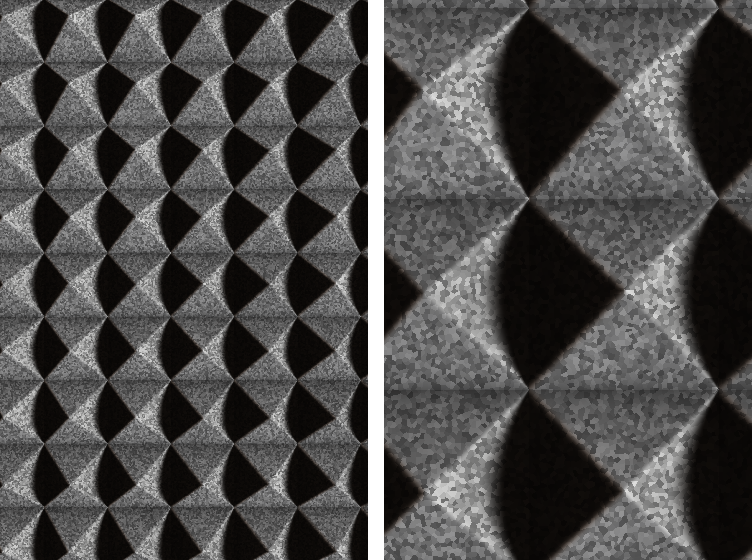
Left, the full canvas; right, a detail of the centre.
This texture is drawn by a Shadertoy shader. Its source:

```glsl
// Acoustic foam: a grid of grainy grey pyramids lit from the right, seen in slight perspective.

// Layout, in units of the canvas height
const vec2  PITCH = vec2(0.1130, 0.1135);   // size of one pyramid
const vec2  NODE = vec2(0.0794, 0.5482);    // one crossing of the valleys
const vec2  VIEW_CENTRE = vec2(0.367, 0.460);
const float PERSPECTIVE = 0.054;            // outward shift of the peaks
const float PEAK_JITTER = 0.025;

// Shadow thrown over the valley, in units of one pyramid
const float SHADOW_CORE = 0.125;
const float SHADOW_END = 0.275;

// Surface
const float GRAIN_CELLS = 340.0;            // foam pores per canvas height
const float GRAIN_AMOUNT = 0.62;
const float TONE_JITTER = 0.07;
const float RIDGE_WIDTH = 0.055;

const vec3 SHADOW = vec3(0.047, 0.037, 0.030);
const vec3 UPPER_FACE = vec3(0.390, 0.388, 0.388);
const vec3 LOWER_FACE = vec3(0.440, 0.440, 0.442);
const vec3 LIT_FACE = vec3(0.635, 0.635, 0.632);
const vec3 RIDGE_BROWN = vec3(0.330, 0.285, 0.255);

vec2 hash2(vec2 p) {
    vec3 q = fract(p.xyx * vec3(0.1031, 0.1030, 0.0973));
    q += dot(q, q.yzx + 33.33);
    return fract((q.xx + q.yz) * q.zy);
}

// Cellular noise: random value of the nearest pore
float poreNoise(vec2 p) {
    vec2 cell = floor(p);
    float nearest = 9.0, value = 0.0;
    for (int y = -1; y <= 1; y++)
    for (int x = -1; x <= 1; x++) {
        vec2 id = cell + vec2(x, y);
        vec2 offset = id + hash2(id) - p;
        float d = dot(offset, offset);
        if (d < nearest) {
            nearest = d;
            value = hash2(id + 71.7).x;
        }
    }
    return value;
}

// Broad unevenness of the foam
float mottle(vec2 p) {
    return sin(p.x * 31.0 + 2.0 * sin(p.y * 17.0)) * sin(p.y * 27.0 + sin(p.x * 43.0));
}

void mainImage(out vec4 fragColor, in vec2 fragCoord) {
    vec2 p = fragCoord / iResolution.y;
    vec2 grid = (p - NODE) / PITCH;
    vec2 id = floor(grid);
    vec2 u = fract(grid) - 0.5;
    vec2 rnd = hash2(id + 40.0);

    // Peak position inside the cell
    vec2 centre = NODE + (id + 0.5) * PITCH;
    vec2 peak = (centre - VIEW_CENTRE) * PERSPECTIVE / PITCH + (rnd - 0.5) * PEAK_JITTER;

    // Height of the four face planes: 0 in the valley, 1 at the peak
    vec2 low = (0.5 + u) / (0.5 + peak);    // left, lower
    vec2 high = (0.5 - u) / (0.5 - peak);   // right, upper
    float side = min(low.x, high.x);
    float vert = min(low.y, high.y);

    // Soft face selection
    float soft = 0.035 + 1.5 / (iResolution.y * PITCH.y);
    float isSide = smoothstep(-soft, soft, vert - side);
    float isLeft = smoothstep(-soft, soft, high.x - low.x);
    float isUpper = smoothstep(-soft, soft, low.y - high.y);

    // Upper and lower faces, darker towards the horizontal valley
    vec3 sloped = mix(LOWER_FACE * (1.0 - 0.28 * exp(-vert * 7.0)),
                      UPPER_FACE * (1.0 - 0.36 * exp(-vert * 4.0)), isUpper);

    // Right face, with a curved shadow pinched at the valley crossings
    float bulge = max(vert * (2.0 - vert), 0.001);
    float lit = smoothstep(SHADOW_CORE, SHADOW_END, (0.5 - u.x) / bulge);
    vec3 rightFace = mix(SHADOW, LIT_FACE * (0.86 + 0.14 * high.x), lit);

    // Left face, fully shaded
    vec3 leftFace = SHADOW * (0.8 + 0.35 * low.x);

    vec3 color = mix(sloped, mix(rightFace, leftFace, isLeft), isSide);

    // Worn ridges: brown beside the shade, pale beside the light
    float ridge = exp(-pow((vert - side) / RIDGE_WIDTH, 2.0));
    color = mix(color, RIDGE_BROWN, 0.45 * ridge * isLeft);
    color += 0.05 * ridge * (1.0 - isLeft);

    // Foam grain and variation between pyramids
    float grain = poreNoise(p * GRAIN_CELLS) - 0.5;
    color *= 1.0 + GRAIN_AMOUNT * grain;
    color *= 1.0 + TONE_JITTER * (rnd.y - 0.5) + 0.04 * mottle(p);

    fragColor = vec4(clamp(color, 0.0, 1.0), 1.0);
}
```
